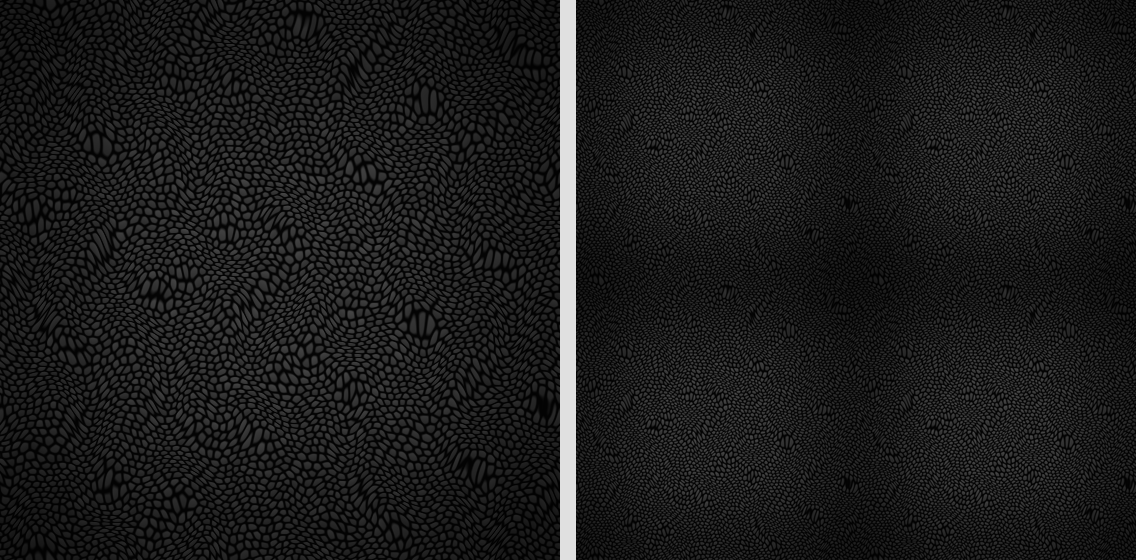
Left: one tile. Right: repeated 2 by 2.
Reproduce this texture procedurally as a three.js fragment shader.

```glsl
// Black reptile-like leather: small rounded grains in wavy, staggered rows.
// A wrapping cellular pattern with softened borders is bent by layered sines,
// then shaded as domes lit from above, under a periodic dark vignette.
varying vec2 vUv;

const float TAU = 6.2831853;
const vec2 GRID = vec2(64.0, 80.0);    // grains across and up; rows must be even
const float JITTER = 0.52;             // irregularity of the grain centres
const float ROUNDNESS = 15.0;          // lower values round the corners more
const vec2 GROOVE = vec2(0.025, 0.24); // where the border starts and stops rising
const float GROOVE_TONE = 0.018;
const float GRAIN_TONE = 0.225;
const float TONE_SPREAD = 0.20;        // brightness difference between grains
const float TOP_LIGHT = 0.32;          // brightness slope from grain base to top
const float EDGE_SHADE = 0.66;         // vignette level at the canvas edges

vec2 hash2(vec2 cell) {
  vec3 p = fract(cell.xyx * vec3(0.1031, 0.1030, 0.0973));
  p += dot(p, p.yzx + 33.33);
  return fract((p.xx + p.yz) * p.zy);
}

// Bends the rows; whole-number frequencies keep the result periodic.
vec2 bendRows(vec2 p) {
  vec2 a = TAU * p;
  float drift = sin(a.x + 2.0 * a.y + 0.7);
  float swirl = sin(2.0 * a.x - 3.0 * a.y + 2.1);
  float lift = 0.012 * sin(5.0 * a.x + 2.0 * a.y + 1.4 * swirl)
             + 0.009 * sin(7.0 * a.x - 3.0 * a.y + 1.6 * drift + 1.3)
             + 0.005 * sin(11.0 * a.x + 4.0 * a.y + 1.5 * swirl + 4.0);
  float slide = 0.006 * sin(6.0 * a.y - 2.0 * a.x + drift)
              + 0.003 * sin(9.0 * a.y + 3.0 * a.x + 2.5);
  return p + vec2(slide, lift);
}

// Cell index of a neighbour; odd rows are shifted by half a grain.
vec2 neighbourCell(vec2 g, vec2 offset) {
  float row = floor(g.y) + offset.y;
  return vec2(floor(g.x - 0.5 * mod(row, 2.0)) + offset.x, row);
}

vec2 grainCentre(vec2 cell) {
  vec2 shift = vec2(0.5 * mod(cell.y, 2.0), 0.0);
  return cell + shift + 0.5 + JITTER * (hash2(mod(cell, GRID)) - 0.5);
}

// Returns softened border distance, height within the grain, and grain hash.
vec3 grains(vec2 g) {
  vec2 nearest = vec2(0.0);
  vec2 nearestCell = vec2(0.0);
  float best = 100.0;
  for (int j = -1; j <= 1; j++) {
    for (int i = -1; i <= 1; i++) {
      vec2 cell = neighbourCell(g, vec2(float(i), float(j)));
      vec2 toCentre = grainCentre(cell) - g;
      float d = dot(toCentre, toCentre);
      if (d < best) {
        best = d;
        nearest = toCentre;
        nearestCell = cell;
      }
    }
  }

  // Smooth minimum over the borders rounds off the grain corners.
  float sum = 0.0;
  for (int j = -1; j <= 1; j++) {
    for (int i = -1; i <= 1; i++) {
      vec2 cell = neighbourCell(g, vec2(float(i), float(j)));
      vec2 toCentre = grainCentre(cell) - g;
      vec2 across = toCentre - nearest;
      if (dot(across, across) > 0.0001) {
        float border = dot(0.5 * (toCentre + nearest), normalize(across));
        sum += exp(-ROUNDNESS * border);
      }
    }
  }
  float border = -log(max(sum, 0.00001)) / ROUNDNESS;
  return vec3(border, -nearest.y, hash2(mod(nearestCell, GRID) + 17.0).x);
}

// Dark towards the edges, smooth across the wrap.
float vignette(vec2 p) {
  vec2 rim = 0.5 + 0.5 * cos(TAU * p);
  vec2 shade = mix(vec2(1.0), vec2(EDGE_SHADE), rim * rim);
  return shade.x * shade.y;
}

void main() {
  vec3 grain = grains(bendRows(vUv) * GRID);

  // Dome shading with a slightly different tone for each grain
  float body = smoothstep(GROOVE.x, GROOVE.y, grain.x);
  float tone = GRAIN_TONE * (1.0 + TONE_SPREAD * (grain.z - 0.5));
  tone *= 1.0 + TOP_LIGHT * clamp(grain.y, -0.6, 0.6);

  float grey = mix(GROOVE_TONE, tone, body) * vignette(vUv);
  gl_FragColor = vec4(vec3(grey), 1.0);
}
```
